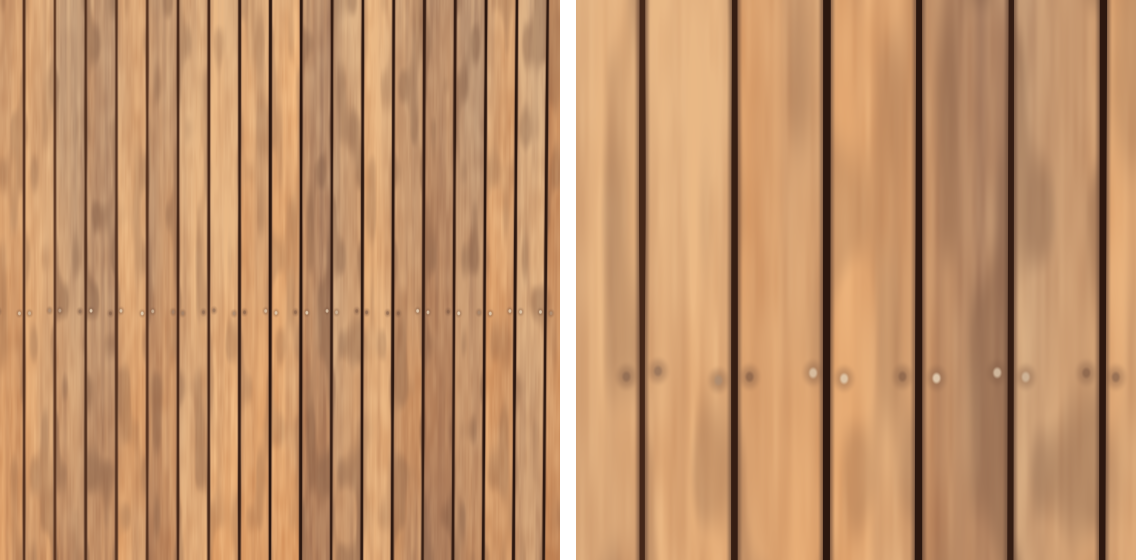
Left: the whole. Right: its middle third, enlarged.
Reproduce this texture procedurally as a Shadertoy shader.

```glsl
const float PITCH = 0.0550;       // board spacing across the canvas
const float FIRST_GAP = 0.0430;   // position of the first gap
const float LEAN = 0.008;         // drift of the right-hand gaps towards the bottom
const float GAP_HALF = 0.0017;    // half width of a gap
const float EDGE_SHADE = 0.0035;  // reach of the soft shade beside a gap
const float NAIL_ROW = 0.443;
const float NAIL_INSET = 0.17;    // share of the board width
const float NAIL_RADIUS = 0.0030;

const vec3 BROWN  = vec3(0.67, 0.50, 0.38);
const vec3 TAN    = vec3(0.81, 0.66, 0.51);
const vec3 ORANGE = vec3(0.81, 0.56, 0.36);
const vec3 HONEY  = vec3(0.92, 0.71, 0.50);
const vec3 STAIN  = vec3(0.47, 0.33, 0.25);
const vec3 GAP_SOFT = vec3(0.34, 0.19, 0.11);
const vec3 GAP_DEEP = vec3(0.17, 0.09, 0.06);
const vec3 NAIL_PALE = vec3(0.90, 0.82, 0.71);

// Tone of each board from left to right
const int BOARDS = 19;
const float WARMTH[BOARDS] = float[](0.80, 0.75, 0.25, 0.15, 0.75, 0.40, 0.55, 0.90, 0.85,
    0.95, 0.20, 0.35, 0.85, 0.50, 0.15, 0.15, 0.75, 0.40, 0.70);
const float LIGHT[BOARDS] = float[](0.40, 0.70, 0.55, 0.30, 0.60, 0.30, 0.70, 0.95, 0.60,
    0.60, 0.12, 0.60, 0.85, 0.35, 0.08, 0.50, 0.40, 0.75, 0.20);

float hash(vec2 p) {
    vec3 q = fract(vec3(p.xyx) * 0.1031);
    q += dot(q, q.yzx + 33.33);
    return fract((q.x + q.y) * q.z);
}

float noise(vec2 p) {
    vec2 cell = floor(p);
    vec2 f = fract(p);
    f = f * f * (3.0 - 2.0 * f);
    return mix(mix(hash(cell), hash(cell + vec2(1, 0)), f.x),
               mix(hash(cell + vec2(0, 1)), hash(cell + vec2(1, 1)), f.x), f.y);
}

// Weathered wood; p.x runs across one board, p.y along it
vec3 wood(vec2 p, float id) {
    int board = clamp(int(id) + 1, 0, BOARDS - 1);
    vec2 seed = vec2(id * 37.0 + 100.0, id * 19.0 + 60.0);

    float patches = noise(seed + p * vec2(1.6, 5.0)) - 0.5;
    float mottling = noise(seed + p * vec2(5.0, 28.0)) - 0.5;
    float streaks = noise(seed + p * vec2(9.0, 4.0)) - 0.5;
    float fibres = noise(seed + p * vec2(20.0, 22.0)) - 0.5;

    float light = LIGHT[board] + 0.35 * (p.y - 0.5)
                + 0.45 * patches + 0.30 * mottling + 0.45 * streaks + 0.25 * fibres;
    float drift = noise(seed.yx + p * vec2(1.3, 3.5)) - 0.5;
    float warmth = WARMTH[board] + 0.30 * (0.5 - p.y) + 0.55 * drift + 0.25 * streaks;
    light = clamp(light, -0.3, 1.15);
    warmth = clamp(warmth, -0.1, 1.15);
    vec3 colour = mix(mix(BROWN, TAN, light), mix(ORANGE, HONEY, light), warmth);

    // Grey-brown smudges, mostly along the board edges
    float edge = abs(p.x - 0.5) * 2.0;
    float smudge = noise(seed + 7.0 + p * vec2(3.0, 13.0));
    smudge = smoothstep(0.58, 0.95, smudge + 0.15 * edge);
    return mix(colour, STAIN, 0.40 * smudge * (1.1 - 0.6 * WARMTH[board]));
}

void mainImage(out vec4 fragColor, in vec2 fragCoord) {
    vec2 uv = fragCoord / iResolution.xy;
    float pixel = 1.0 / min(iResolution.x, iResolution.y);

    // Board index and position across the board
    float x = uv.x + LEAN * uv.x * uv.x * uv.x * (1.0 - uv.y);
    float across = (x - FIRST_GAP) / PITCH;
    float id = floor(across);
    float u = across - id;
    vec3 colour = wood(vec2(u, uv.y), id);

    // Two nails per board, some pale and some worn dark
    float side = step(0.5, u);
    vec2 key = vec2(id + 50.0, side + 3.0);
    vec2 jitter = vec2(hash(key + 11.0), hash(key + 23.0)) - 0.5;
    vec2 nail = vec2(mix(NAIL_INSET, 1.0 - NAIL_INSET, side) * PITCH, NAIL_ROW)
              + jitter * vec2(0.003, 0.006);
    float nailDist = length((vec2(u * PITCH, uv.y) - nail) * vec2(1.0, 0.8));
    float wear = hash(key + 41.0);
    colour = mix(colour, STAIN, 0.35 * smoothstep(0.008, 0.002, nailDist));
    float head = 1.0 - smoothstep(NAIL_RADIUS * 0.4, NAIL_RADIUS + pixel * 0.5, nailDist);
    colour = mix(colour, mix(STAIN, NAIL_PALE, smoothstep(0.2, 0.6, wear)),
                 head * mix(0.45, 0.90, wear));

    // Gaps deepen to the right and waver slightly in width
    float gapId = floor(across + 0.5);
    float gapDist = abs(across - gapId) * PITCH;
    float depth = clamp(smoothstep(0.05, 0.65, uv.x)
                + 0.5 * (hash(vec2(gapId + 70.0, 5.0)) - 0.5), 0.0, 1.0);
    float waver = noise(vec2(gapId * 13.0 + 90.0, uv.y * 9.0));
    float halfWidth = GAP_HALF * (0.65 + 0.30 * depth + 0.35 * waver);
    float shade = 1.0 - smoothstep(halfWidth, halfWidth + EDGE_SHADE, gapDist);
    colour = mix(colour, STAIN * 0.9, 0.65 * shade);
    float gap = 1.0 - smoothstep(halfWidth - pixel * 0.5, halfWidth + pixel * 0.8, gapDist);
    colour = mix(colour, mix(GAP_SOFT, GAP_DEEP, depth), gap * mix(0.85, 1.0, depth));

    fragColor = vec4(clamp(colour, 0.0, 1.0), 1.0);
}
```
